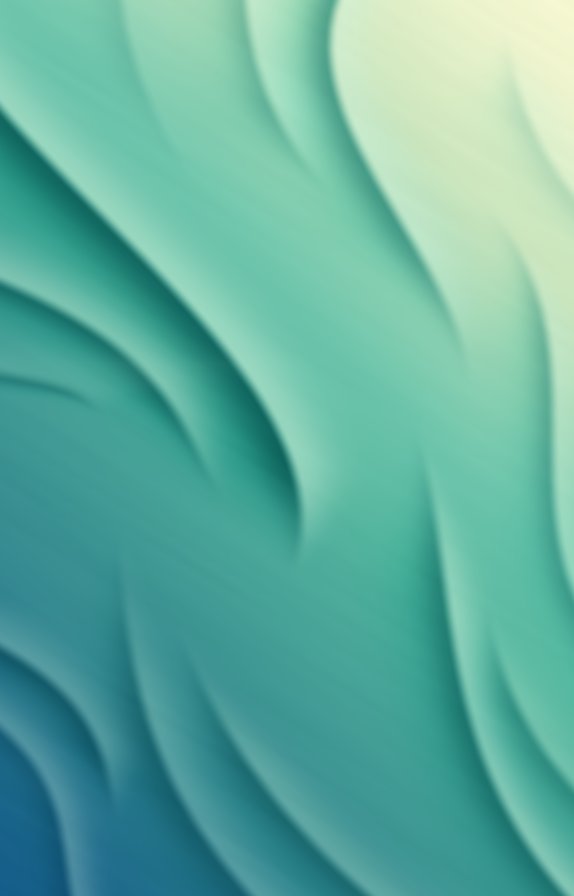
Write a Shadertoy shader that draws this background.

```glsl
const float ASPECT = 0.6406;                    // canvas width over height
const vec2 GRADIENT_AXIS = vec2(0.4, 0.6);      // lower left to upper right
const vec3 DEEP_BLUE = vec3(0.07, 0.35, 0.54);
const vec3 TEAL      = vec3(0.23, 0.57, 0.57);
const vec3 JADE      = vec3(0.33, 0.71, 0.62);
const vec3 MINT      = vec3(0.44, 0.78, 0.68);
const vec3 PALE      = vec3(0.80, 0.90, 0.74);
const vec3 CREAM     = vec3(0.96, 0.97, 0.82);
const vec3 SHADE_TINT = vec3(0.13, 0.46, 0.52); // multiplied in at the crease
const vec3 GLOW_TINT  = vec3(0.42, 0.88, 0.88); // wider green spill
const vec3 LIGHT_TINT = vec3(0.82, 0.95, 0.86);
const float GLOW_SPREAD = 2.3;
const float EDGE_SOFTNESS = 0.008;
const float TIP_WIDTH = 0.3;
const float STREAK_ANGLE = -0.55;
const vec2 STREAK_SCALE = vec2(5.0, 110.0);
const float STREAK_STRENGTH = 0.012;

float hash(vec2 p) {
    vec3 q = fract(vec3(p.xyx) * 0.1031);
    q += dot(q, q.yzx + 33.33);
    return fract((q.x + q.y) * q.z);
}

float valueNoise(vec2 p) {
    vec2 cell = floor(p), f = fract(p);
    f = f * f * (3.0 - 2.0 * f);
    return mix(mix(hash(cell), hash(cell + vec2(1, 0)), f.x),
               mix(hash(cell + vec2(0, 1)), hash(cell + vec2(1, 1)), f.x), f.y);
}

vec3 background(vec2 uv) {
    float g = dot(uv, GRADIENT_AXIS);
    vec3 c = mix(DEEP_BLUE, TEAL, smoothstep(-0.05, 0.32, g));
    c = mix(c, JADE, clamp((g - 0.29) / 0.21, 0.0, 1.0));
    c = mix(c, MINT, clamp((g - 0.49) / 0.14, 0.0, 1.0));
    c = mix(c, PALE, smoothstep(0.59, 0.83, g));
    return mix(c, CREAM, smoothstep(0.76, 1.0, g));
}

// Cubic through four x values at evenly spaced heights
float cubicThrough(vec4 x, float t) {
    float u = 3.0 * t, a = u - 1.0, b = u - 2.0, c = u - 3.0;
    return dot(x, vec4(-a * b * c / 6.0, u * b * c / 2.0, -u * a * c / 2.0, u * a * b / 6.0));
}

float endFade(float t, float span) {
    return span > 0.0 ? smoothstep(0.0, span, t) : 1.0;
}

float bell(float x) { return exp(-x * x); }

// span: top and bottom height; fades: length of each tapered end (0 = open)
// look: shade strength, light strength, shade width, light width
void fold(inout vec3 col, vec2 p, vec2 span, vec4 xs, vec2 fades, vec4 look) {
    float height = span.y - span.x;
    float t = (p.y - span.x) / height;
    float tc = clamp(t, 0.0, 1.0);
    float h = 0.002;
    float slope = (cubicThrough(xs, tc + h) - cubicThrough(xs, tc - h)) / (2.0 * h);
    float curveX = cubicThrough(xs, tc) + slope * (t - tc);
    float d = (p.x - curveX) / length(vec2(1.0, slope / height));

    float fade = endFade(t, fades.x) * endFade(1.0 - t, fades.y);
    vec2 width = look.zw * mix(TIP_WIDTH, 1.0, fade);
    float side = smoothstep(-EDGE_SOFTNESS, EDGE_SOFTNESS, d);
    float shade = look.x * fade * (1.0 - side);
    float light = look.y * fade * side * bell(d / width.y);
    col *= mix(vec3(1.0), GLOW_TINT, shade * bell(d / (width.x * GLOW_SPREAD)));
    col *= mix(vec3(1.0), SHADE_TINT, shade * bell(d / width.x) * 0.75);
    col = mix(col, LIGHT_TINT, light);
}

void mainImage(out vec4 fragColor, in vec2 fragCoord) {
    vec2 uv = fragCoord / iResolution.xy;
    vec2 p = uv * vec2(ASPECT, 1.0);
    vec3 col = background(uv);

    // Upper folds
    fold(col, p, vec2(1.026, 0.772), vec4(0.134, 0.148, 0.182, 0.234), vec2(0.0, 0.7), vec4(0.16, 0.10, 0.025, 0.05));
    fold(col, p, vec2(1.000, 0.772), vec4(0.275, 0.289, 0.322, 0.380), vec2(0.0, 0.5), vec4(0.32, 0.48, 0.024, 0.05));
    fold(col, p, vec2(1.000, 0.562), vec4(0.378, 0.393, 0.474, 0.525), vec2(0.0, 0.45), vec4(0.62, 0.50, 0.028, 0.04));
    fold(col, p, vec2(0.974, 0.759), vec4(0.565, 0.579, 0.609, 0.661), vec2(0.5, 0.0), vec4(0.16, 0.25, 0.022, 0.04));

    // Broad folds on the left
    fold(col, p, vec2(0.987, 0.352), vec4(-0.078, 0.099, 0.285, 0.324), vec2(0.0, 0.22), vec4(0.95, 0.52, 0.038, 0.046));
    fold(col, p, vec2(0.733, 0.430), vec4(-0.130, 0.104, 0.202, 0.255), vec2(0.0, 0.5), vec4(0.72, 0.42, 0.022, 0.034));
    fold(col, p, vec2(0.594, 0.534), vec4(-0.091, 0.047, 0.096, 0.122), vec2(0.0, 0.6), vec4(0.42, 0.12, 0.015, 0.03));

    // Folds on the right
    fold(col, p, vec2(0.785, 0.316), vec4(0.531, 0.611, 0.618, 0.651), vec2(0.4, 0.0), vec4(0.42, 0.36, 0.022, 0.028));
    fold(col, p, vec2(0.538, -0.009), vec4(0.460, 0.496, 0.533, 0.641), vec2(0.4, 0.0), vec4(0.62, 0.46, 0.028, 0.030));
    fold(col, p, vec2(0.336, 0.102), vec4(0.542, 0.560, 0.596, 0.658), vec2(0.6, 0.0), vec4(0.42, 0.24, 0.022, 0.032));

    // Lower folds
    fold(col, p, vec2(0.421, -0.009), vec4(0.132, 0.146, 0.190, 0.289), vec2(0.6, 0.0), vec4(0.52, 0.26, 0.030, 0.038));
    fold(col, p, vec2(0.310, -0.009), vec4(0.194, 0.243, 0.316, 0.423), vec2(0.6, 0.0), vec4(0.52, 0.26, 0.026, 0.036));
    fold(col, p, vec2(0.310, 0.076), vec4(-0.065, 0.065, 0.115, 0.132), vec2(0.0, 0.45), vec4(0.60, 0.26, 0.024, 0.030));
    fold(col, p, vec2(0.232, -0.003), vec4(-0.065, 0.033, 0.068, 0.081), vec2(0.0), vec4(0.36, 0.28, 0.022, 0.028));

    // Faint brushed streaks
    float c = cos(STREAK_ANGLE), s = sin(STREAK_ANGLE);
    vec2 along = vec2(c * p.x + s * p.y, c * p.y - s * p.x);
    col += STREAK_STRENGTH * (valueNoise(along * STREAK_SCALE + 40.0) - 0.5);

    fragColor = vec4(clamp(col, 0.0, 1.0), 1.0);
}
```
